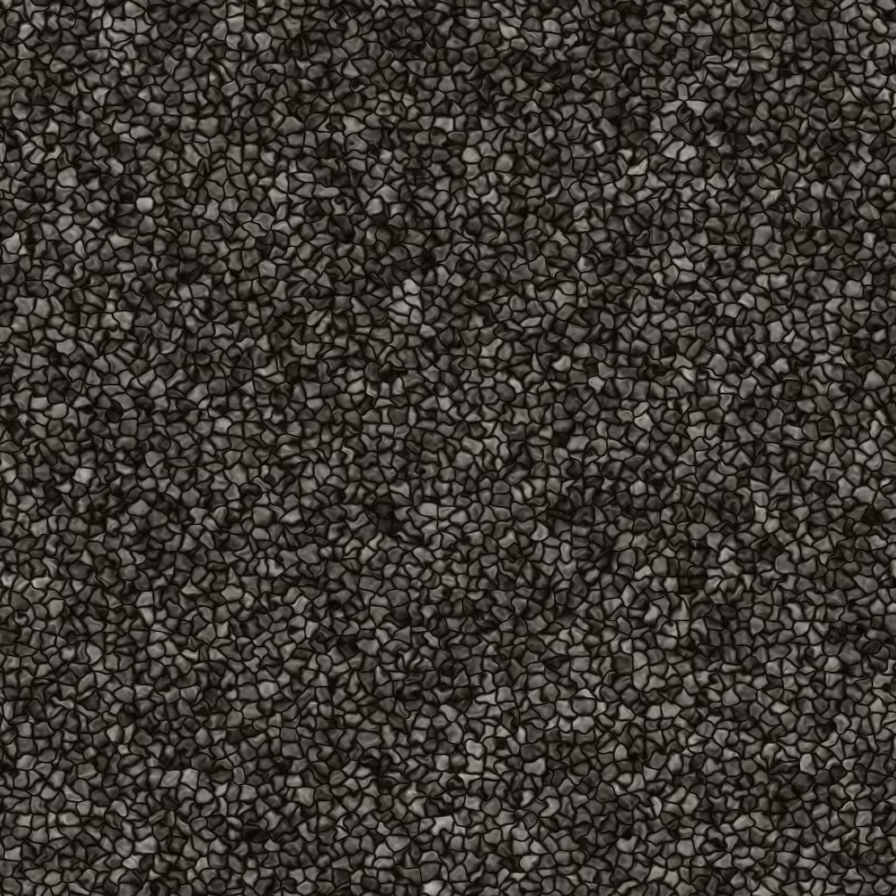
A three.js fragment shader for this texture:

```glsl
#define TUFTS 62.0
#define JITTER 0.92
#define WARP 0.28
#define GAP_WIDTH 0.46
#define GAP_TONE 0.035
#define TUFT_TONE 0.31
#define FIBRE_TONE 0.13
#define GRAIN_TONE 0.06
#define LIGHT_TONE 0.10
#define WARM_TINT vec3(0.014, 0.0, -0.021)

varying vec2 vUv;

float hash(vec2 p) {
  vec3 q = fract(vec3(p.xyx) * 0.1031);
  q += dot(q, q.yzx + 33.33);
  return fract((q.x + q.y) * q.z);
}

vec2 hash2(vec2 p) {
  return vec2(hash(p), hash(p + 71.7));
}

// Smooth value noise, -1 to 1
float noise(vec2 p) {
  vec2 cell = floor(p);
  vec2 f = fract(p);
  f = f * f * (3.0 - 2.0 * f);
  float low = mix(hash(cell), hash(cell + vec2(1.0, 0.0)), f.x);
  float high = mix(hash(cell + vec2(0.0, 1.0)), hash(cell + 1.0), f.x);
  return 2.0 * mix(low, high, f.y) - 1.0;
}

// Nearest tuft: offset from its centre, its id, and the gap to the next one
void findTuft(vec2 p, out vec2 offset, out vec2 id, out float gap) {
  vec2 home = floor(p);
  float nearest = 8.0;
  float second = 8.0;
  for (int y = -1; y <= 1; y++) {
    for (int x = -1; x <= 1; x++) {
      vec2 cell = home + vec2(float(x), float(y));
      vec2 toPoint = p - cell - 0.5 - JITTER * (hash2(cell) - 0.5);
      float dist = length(toPoint);
      if (dist < nearest) {
        second = nearest;
        nearest = dist;
        offset = toPoint;
        id = cell;
      } else {
        second = min(second, dist);
      }
    }
  }
  gap = second - nearest;
}

void main() {
  // Warped grid makes the tuft outlines ragged
  vec2 p = vUv * TUFTS * vec2(0.96, 1.04) + 40.0;
  vec2 warped = p + WARP * vec2(noise(p * 1.7), noise(p * 1.7 + 53.0));

  vec2 offset;
  vec2 id;
  float gap;
  findTuft(warped, offset, id, gap);
  float body = smoothstep(-0.05, GAP_WIDTH, gap);

  // Pile height varies per tuft and over small clumps
  float height = mix(0.6, 1.4, hash(id + 19.3));
  height *= 1.0 + 0.22 * noise(p * 0.4) + 0.08 * noise(p * 0.11);

  // Fibres run along each tuft's own direction
  float angle = 6.2832 * hash(id + 7.9);
  vec2 along = vec2(cos(angle), sin(angle));
  vec2 across = vec2(-along.y, along.x);
  vec2 strand = vec2(dot(offset, along) * 2.0, dot(offset, across) * 4.2);
  float fibre = noise(strand + id * 9.0);
  float grain = noise(p * 3.6 + 11.0);
  float light = dot(offset, vec2(-0.35, 0.94));

  float tone = GAP_TONE + TUFT_TONE * body * height;
  tone += body * (FIBRE_TONE * fibre + LIGHT_TONE * light);
  tone += GRAIN_TONE * grain * (0.4 + 0.6 * body);
  tone = max(tone, 0.025);

  // Faint drift between warm and neutral yarn
  float warmth = 1.0 + 0.35 * noise(p * 0.55 + 90.0);
  gl_FragColor = vec4(tone + WARM_TINT * warmth, 1.0);
}
```
